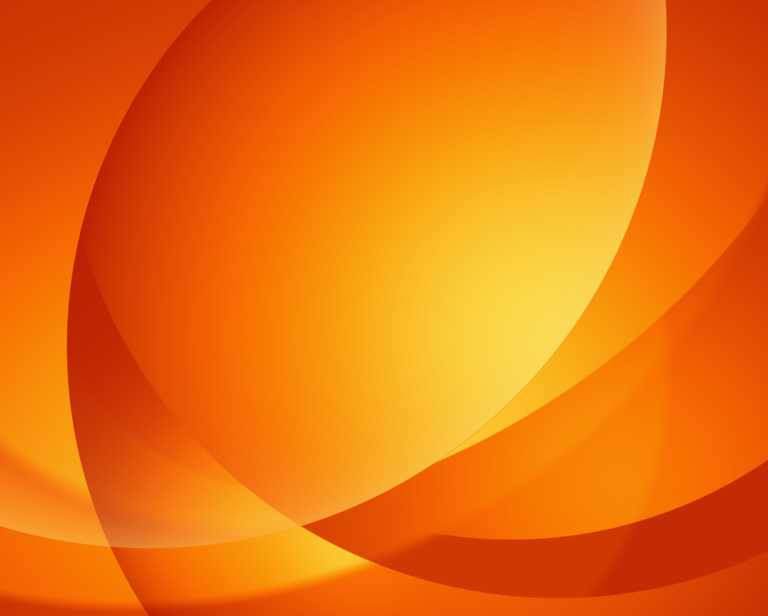
Write a WebGL 1 fragment shader that draws this background.

```glsl
precision mediump float;

uniform vec2 u_resolution;

// Discs as centre x, centre y, radius; the canvas is one unit high
#define MAIN_DISC   vec3(0.896, 0.438, 0.787)
#define BRIGHT_DISC vec3(0.244, 0.950, 0.840)
#define LOWER_DISC  vec3(0.907, 0.834, 0.805)
#define SWEEP_DISC  vec3(0.182, 1.464, 1.324)
#define AMBER_DISC  vec3(0.831, 0.862, 0.738)
#define RAY_DISC    vec3(0.207, 1.158, 1.142)
#define SIDE_DISC   vec3(0.521, 0.389, 0.565)
#define BAND_DISC   vec3(0.407, 0.805, 0.668)
#define FAINT_DISC  vec3(0.472, 0.609, 0.407)
#define ASPECT 1.2488
#define EDGE 0.0016
#define HAZE 0.42

// Distance inside a disc, negative outside
float depth(vec2 p, vec3 disc) {
  return disc.z - distance(p, disc.xy);
}

float cover(float d, float softness) {
  return smoothstep(-softness, softness, d);
}

float glow(vec2 p, vec2 centre, float spread) {
  vec2 q = p - centre;
  return exp(-dot(q, q) / spread);
}

// Ramp from deep red through orange to pale yellow
vec3 heatColor(float heat) {
  float red = 0.70 + 0.25 * smoothstep(0.05, 0.45, heat) + 0.04 * heat;
  float warm = max(heat - 0.45, 0.0);
  return vec3(red, heat, 0.01 + 1.65 * warm * warm);
}

void main() {
  vec2 p = gl_FragCoord.xy / u_resolution * vec2(ASPECT, 1.0);

  float mainDepth = depth(p, MAIN_DISC);
  float brightDepth = depth(p, BRIGHT_DISC);
  float bandDepth = depth(p, BAND_DISC);
  float inMain = cover(mainDepth, EDGE);
  float inBright = cover(brightDepth, EDGE);
  float inLower = cover(depth(p, LOWER_DISC), EDGE);
  float inSweep = cover(depth(p, SWEEP_DISC), EDGE);
  float inAmber = cover(depth(p, AMBER_DISC), EDGE);
  float inRay = cover(depth(p, RAY_DISC), 0.014);
  float inSide = cover(depth(p, SIDE_DISC), 0.014);
  float inFaint = cover(depth(p, FAINT_DISC), 0.004);

  // Soft shadow along the lower left band
  float band = (1.0 - cover(bandDepth, 0.022)) * exp(min(bandDepth, 0.0) / 0.09);
  band *= inBright;

  // Backdrop lit from two places
  float heat = 0.18 + 0.57 * glow(p, vec2(0.765, 0.283), 0.28);
  heat += 0.31 * glow(p, vec2(0.147, 0.235), 0.20) * mix(0.6, 1.0, inBright);
  heat += 0.12 * glow(p, vec2(0.57, 0.09), 0.012);
  heat *= mix(0.56, 1.0, inRay) * (1.0 - 0.42 * band);
  heat *= 1.0 - 0.5 * inMain * exp(-max(mainDepth, 0.0) / 0.1);

  // Overlapping translucent sheets at the lower right
  float sheet = 0.22 + 0.36 * glow(p, vec2(1.01, 0.218), 0.12);
  sheet *= mix(0.90, 1.0, inRay) * mix(0.90, 1.0, inSide);
  float ember = mix(0.17, 0.22, inSide);
  sheet = mix(sheet, ember, (1.0 - inAmber) * (1.0 - inRay));
  heat = mix(heat, sheet, inLower * (1.0 - inBright) * (1.0 - inSweep));

  // Crescent at the lower left of the main disc
  float crescent = 0.14 + 0.50 * glow(p, vec2(0.472, 0.153), 0.06);
  crescent *= (1.0 - 0.22 * band) * mix(1.0, 0.93, inFaint);
  heat = mix(heat, crescent, inMain * inBright);

  // Large glowing lens, darkest along its left rim
  float lens = 0.13 + 0.72 * glow(p, vec2(0.88, 0.463), 0.28);
  lens -= 0.09 * exp(-max(mainDepth, 0.0) / 0.07);
  heat = mix(heat, lens, inMain * inBright * inLower);

  // Pale haze gathering inside the bright rim
  vec3 color = heatColor(heat);
  float haze = HAZE * inBright * exp(-max(brightDepth, 0.0) / 0.075);
  color = mix(color, vec3(0.98, 0.86, 0.46), haze);

  gl_FragColor = vec4(clamp(color, 0.0, 1.0), 1.0);
}
```
